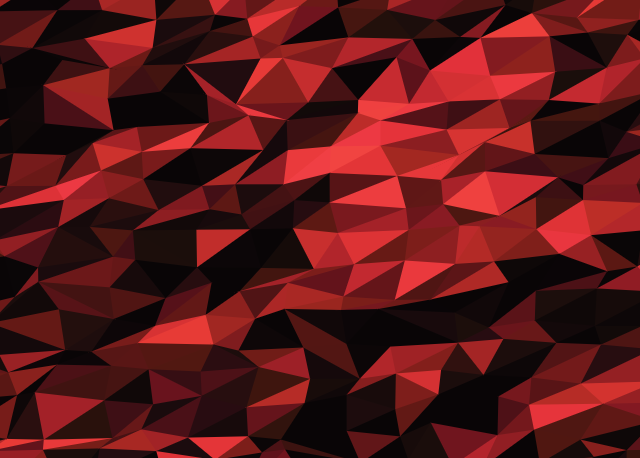
A WebGL 2 fragment shader for this background:

```glsl
#version 300 es
precision highp float;
// Low-poly sheet of flat red and black facets with slanted streaks.
// A jittered grid is split into triangles; each takes one tone from
// stretched gradient noise, a random offset and a broad glow.

uniform vec2 u_resolution;
out vec4 fragColor;

vec2 hash2(vec2 p) {
    vec3 q = fract(p.xyx * vec3(0.1031, 0.1030, 0.0973));
    q += dot(q, q.yzx + 33.33);
    return fract((q.xx + q.yz) * q.zy);
}

float gradientDot(vec2 cell, vec2 offset) {
    float angle = 6.2832 * hash2(cell + 211.0).x;
    return dot(vec2(cos(angle), sin(angle)), offset);
}

float gradientNoise(vec2 p) {
    vec2 i = floor(p), f = fract(p);
    vec2 u = f * f * f * (f * (f * 6.0 - 15.0) + 10.0);
    vec2 e = vec2(1.0, 0.0);
    return mix(mix(gradientDot(i, f), gradientDot(i + e, f - e), u.x),
               mix(gradientDot(i + e.yx, f - e.yx), gradientDot(i + 1.0, f - 1.0), u.x), u.y);
}

float ramp(float from, float to, float t) {
    return clamp((t - from) / (to - from), 0.0, 1.0);
}

// Black through deep red to bright red, spaced by share of area
vec3 palette(float t) {
    vec3 c = mix(vec3(0.035, 0.02, 0.025), vec3(0.11, 0.05, 0.05), ramp(0.10, 0.27, t));
    c = mix(c, vec3(0.25, 0.07, 0.07), ramp(0.27, 0.37, t));
    c = mix(c, vec3(0.42, 0.09, 0.10), ramp(0.37, 0.58, t));
    c = mix(c, vec3(0.58, 0.13, 0.13), ramp(0.58, 0.74, t));
    c = mix(c, vec3(0.71, 0.16, 0.16), ramp(0.74, 0.86, t));
    c = mix(c, vec3(0.90, 0.21, 0.22), ramp(0.86, 0.93, t));
    return mix(c, vec3(0.95, 0.26, 0.27), ramp(0.93, 1.0, t));
}

vec3 facetColor(vec2 center, vec2 seed) {
    vec2 along = vec2(0.87, 0.49);
    vec2 streak = vec2(dot(center, along) * 2.8, dot(center, vec2(-along.y, along.x)) * 10.0);
    vec2 random = hash2(seed);
    vec2 toGlow = center - vec2(0.63 * u_resolution.x / u_resolution.y, 0.68);
    float tone = 2.9 * gradientNoise(streak + 4.3) + 2.3 * (random.x - 0.5)
               + 1.3 * exp(-7.0 * dot(toGlow, toGlow)) - 0.41;
    vec3 color = palette(1.0 / (1.0 + exp(-1.75 * tone)));
    // Slight drift between brownish and purplish reds, fading in the blacks
    color.gb += 0.03 * (random.y - 0.5) * vec2(1.0, -1.0) * ramp(0.03, 0.2, color.r);
    return color;
}

vec2 vertex(vec2 id) {
    return (id + 0.7 * (hash2(id + 57.0) - 0.5)) * vec2(0.108, 0.061);
}

// Signed distance to the line a-b, positive on its left
float edge(vec2 p, vec2 a, vec2 b) {
    vec2 d = b - a, q = p - a;
    return (d.x * q.y - d.y * q.x) / length(d);
}

// Adds a triangle's colour weighted by its pixel coverage
void addFacet(vec2 p, vec2 a, vec2 b, vec2 c, vec2 seed, inout vec4 sum) {
    float inside = min(edge(p, a, b), min(edge(p, b, c), edge(p, c, a)));
    float coverage = clamp(0.5 + inside * u_resolution.y, 0.0, 1.0);
    if (coverage > 0.0)
        sum += coverage * vec4(facetColor((a + b + c) / 3.0, seed), 1.0);
}

void main() {
    vec2 p = gl_FragCoord.xy / u_resolution.y;
    vec2 home = floor(p / vec2(0.108, 0.061));
    vec4 sum = vec4(0.0);

    for (int y = -1; y <= 1; y++)
    for (int x = -1; x <= 1; x++) {
        vec2 id = home + vec2(x, y);
        vec2 a = vertex(id), b = vertex(id + vec2(1.0, 0.0));
        vec2 c = vertex(id + 1.0), d = vertex(id + vec2(0.0, 1.0));
        // Most cells are split along the rising diagonal
        if (hash2(id + 19.0).x > 0.12) {
            addFacet(p, a, b, c, id + 131.0, sum);
            addFacet(p, a, c, d, id + 377.0, sum);
        } else {
            addFacet(p, a, b, d, id + 131.0, sum);
            addFacet(p, b, c, d, id + 377.0, sum);
        }
    }
    fragColor = vec4(sum.rgb / max(sum.a, 0.001), 1.0);
}
```
